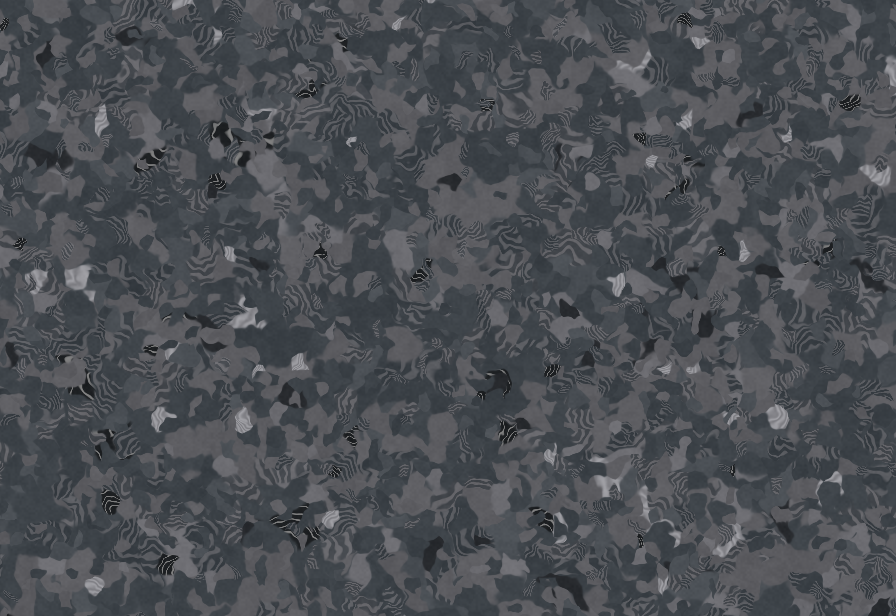
Write a Shadertoy shader that draws this texture.

```glsl
// Speckled vinyl floor: overlapping slate and grey chips, some with curved
// streaks, a few nearly black or white. Each layer is a soft Voronoi pattern
// with stretched, rotated cells; upper layers leave some cells empty.

float hash(vec2 p) {
    return fract(sin(dot(p, vec2(127.1, 311.7))) * 43758.5453);
}

float noise(vec2 p) {
    vec2 i = floor(p), f = fract(p);
    f = f * f * (3.0 - 2.0 * f);
    return mix(mix(hash(i), hash(i + vec2(1, 0)), f.x),
               mix(hash(i + vec2(0, 1)), hash(i + vec2(1, 1)), f.x), f.y);
}

vec2 noise2(vec2 p) {
    return vec2(noise(p), noise(p + 37.3)) - 0.5;
}

// Colour of one chip; q is the offset from its centre in cell units
vec3 chipColour(vec2 q, vec2 id) {
    vec3 slate = vec3(0.235, 0.258, 0.280);
    vec3 grey = vec3(0.365, 0.365, 0.382);
    float pick = hash(id + 3.1), accent = hash(id + 5.7);

    vec3 colour = slate;
    colour = mix(colour, vec3(0.290, 0.310, 0.332), step(0.46, pick));
    colour = mix(colour, grey, step(0.58, pick));
    colour = mix(colour, vec3(0.425, 0.425, 0.445), step(0.93, pick));
    colour += 0.035 * (hash(id + 8.3) - 0.5);

    // Streaks are arcs around a point outside the chip
    float angle = 6.2832 * hash(id + 11.9);
    float radius = length(q - 0.9 * vec2(cos(angle), sin(angle)));
    float wave = sin(radius * mix(15.0, 30.0, hash(id + 14.2)) + 5.0 * noise(q * 3.5 + id));

    if (accent > 0.975) {
        colour = mix(vec3(0.11, 0.12, 0.13), vec3(0.50), smoothstep(0.5, 1.0, wave));
    } else if (accent > 0.72) {
        vec3 streaks = mix(slate - 0.04, grey + 0.05, smoothstep(-0.3, 0.8, wave));
        colour = mix(colour, streaks, 0.65);
    } else if (accent < 0.010) {
        colour = vec3(0.56, 0.56, 0.58) + 0.06 * wave;
    } else if (accent < 0.025) {
        colour = vec3(0.15, 0.16, 0.175);
    }
    return colour;
}

// One layer of chips: premultiplied colour and coverage
vec4 chipLayer(vec2 p, float seed, float share) {
    vec2 cell = floor(p);
    vec4 sum = vec4(0.0);
    float total = 0.0;
    for (int y = -1; y <= 1; y++) {
        for (int x = -1; x <= 1; x++) {
            vec2 grid = cell + vec2(x, y);
            vec2 id = grid + seed;
            vec2 q = p - grid - 0.1 - 0.8 * vec2(hash(id), hash(id + 19.4));
            float turn = 3.1416 * hash(id + 23.6);
            float stretch = mix(1.0, 1.6, hash(id + 27.8));
            vec2 axis = vec2(cos(turn), sin(turn));
            vec2 bent = vec2(dot(q, axis) / stretch, dot(q, vec2(-axis.y, axis.x)) * stretch);
            float weight = exp(-32.0 * length(bent));
            total += weight;
            if (hash(id + 31.5) < share) sum += weight * vec4(chipColour(q, id), 1.0);
        }
    }
    return sum / total;
}

void mainImage(out vec4 fragColor, in vec2 fragCoord) {
    vec2 p = fragCoord / iResolution.y;

    // Ragged chip outlines
    vec2 warped = p + 0.016 * noise2(p * 34.0) + 0.007 * noise2(p * 95.0 + 7.0);

    // Large chips below, smaller and sparser ones on top
    vec3 colour = vec3(0.0);
    for (int i = 0; i < 4; i++) {
        float level = float(i);
        float scale = 19.0 + 4.0 * level + 2.5 * level * level;
        float share = i == 0 ? 1.0 : 0.58 - 0.13 * level;
        vec4 chips = chipLayer(warped * scale + 5.3 * level, 61.0 * level + 2.0, share);
        colour = colour * (1.0 - chips.a) + chips.rgb;
    }

    // Faint mottling and fine grain
    colour += 0.022 * (noise(p * 85.0) - 0.5) + 0.024 * (noise(p * 270.0) - 0.5);
    fragColor = vec4(colour, 1.0);
}
```
